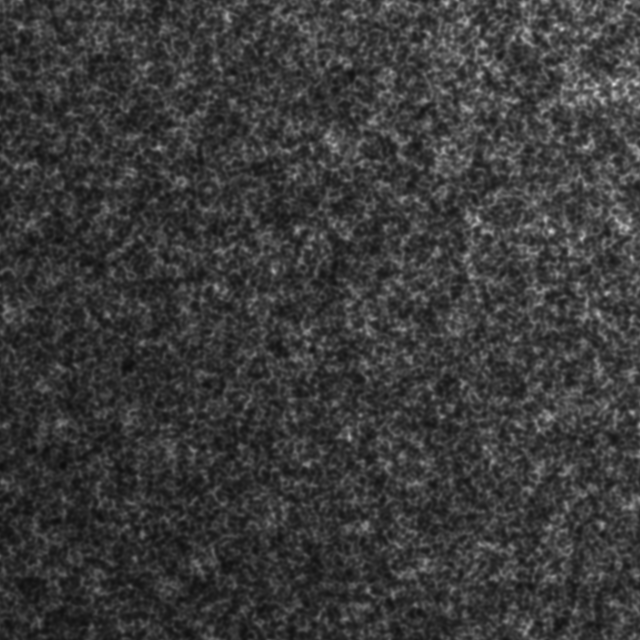
Reproduce this texture procedurally as a Shadertoy shader.

```glsl
// Soft dark grey speckle, blurred grain lit from the upper right.

#define FINE_CELLS 290.0   // noise cells across the canvas, per layer
#define MEDIUM_CELLS 135.0
#define WIDE_CELLS 58.0
#define FINE_AMOUNT 0.80
#define MEDIUM_AMOUNT 0.50
#define WIDE_AMOUNT 0.26
#define BLUR 0.75          // kernel width in cells
#define CONTRAST 0.31
#define BASE_LIGHT 0.150
#define LIGHT_SLOPE vec2(0.065, 0.050)
#define CORNER_GLOW 0.06

// Integer hash of a lattice cell, 0 to 1
float hash(ivec2 cell, uint seed) {
    uvec2 q = uvec2(cell) * uvec2(1597u, 3571u);
    uint h = q.x ^ (q.y * 2749u) ^ (seed * 7919u);
    h = (h ^ (h >> 16)) * 73244475u;
    h = (h ^ (h >> 15)) * 73244475u;
    h ^= h >> 16;
    return float(h & 65535u) / 65535.0;
}

// White noise blurred by a Gaussian: zero mean, unit variance
float blurredNoise(vec2 p, uint seed) {
    ivec2 home = ivec2(floor(p));
    vec2 local = fract(p);
    float sum = 0.0;
    float power = 0.0;
    for (int y = -2; y <= 2; y++) {
        for (int x = -2; x <= 2; x++) {
            vec2 offset = vec2(x, y) + 0.5 - local;
            float weight = exp(-0.5 * dot(offset, offset) / (BLUR * BLUR));
            sum += weight * (hash(home + ivec2(x, y), seed) - 0.5);
            power += weight * weight;
        }
    }
    return sum * sqrt(12.0 / power);
}

// Turned layers keep the lattices from lining up
vec2 turn(vec2 p, float angle) {
    float c = cos(angle), s = sin(angle);
    return mat2(c, s, -s, c) * p;
}

void mainImage(out vec4 fragColor, in vec2 fragCoord) {
    vec2 uv = fragCoord / iResolution.xy;
    vec2 p = fragCoord / iResolution.y;

    // Grain in three sizes
    float grain = FINE_AMOUNT * blurredNoise(turn(p, 0.4) * FINE_CELLS, 1u)
                + MEDIUM_AMOUNT * blurredNoise(turn(p, 1.1) * MEDIUM_CELLS, 2u)
                + WIDE_AMOUNT * blurredNoise(turn(p, 0.8) * WIDE_CELLS, 3u);

    // Uneven light, strongest in the upper right corner
    float light = BASE_LIGHT + dot(uv, LIGHT_SLOPE) + CORNER_GLOW * uv.x * uv.x * uv.y;

    // Exponential tone gives soft shadows and longer highlights
    float grey = light * exp(CONTRAST * grain);
    fragColor = vec4(vec3(grey), 1.0);
}
```
